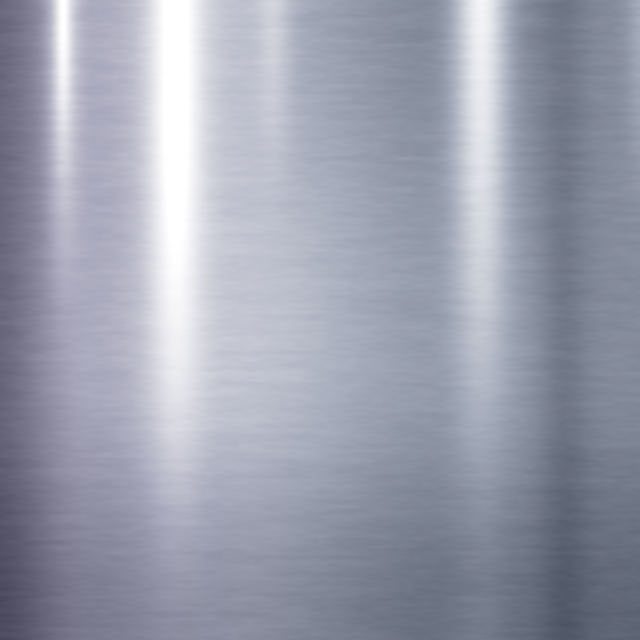
Reproduce this texture procedurally as a WebGL 2 fragment shader.

```glsl
#version 300 es
precision highp float;
// Brushed steel sheet with soft vertical reflections and fine horizontal grain.

#define GRAIN_AMOUNT 0.055
#define BOTTOM_SHADE 0.72
#define TOP_SHADE 0.07
#define COOL_TINT vec3(-0.030, -0.003, 0.055)
#define VIOLET_TINT vec3(-0.012, -0.018, 0.062)

uniform vec2 u_resolution;
out vec4 fragColor;

float hash(vec2 p) {
    vec3 q = fract(vec3(p.xyx) * 0.1031);
    q += dot(q, q.yzx + 33.33);
    return fract((q.x + q.y) * q.z);
}

float valueNoise(vec2 p) {
    vec2 cell = floor(p), f = fract(p);
    f = f * f * (3.0 - 2.0 * f);
    float low = mix(hash(cell), hash(cell + vec2(1, 0)), f.x);
    float high = mix(hash(cell + vec2(0, 1)), hash(cell + vec2(1, 1)), f.x);
    return mix(low, high, f.y);
}

float bell(float x, float center, float width) {
    float d = (x - center) / width;
    return exp(-d * d);
}

// Broad light and dark bands of the sheet, shaded towards top and bottom
float baseTone(vec2 uv) {
    float tone = 0.41 + 0.27 * smoothstep(-0.02, 0.14, uv.x)
               + 0.10 * smoothstep(0.12, 0.32, uv.x)
               - 0.17 * smoothstep(0.36, 0.70, uv.x)
               - 0.06 * smoothstep(0.75, 0.95, uv.x)
               - 0.09 * bell(uv.x, 0.88, 0.038);
    tone *= mix(BOTTOM_SHADE, 1.0, smoothstep(0.0, 0.45, uv.y));
    float middle = smoothstep(0.30, 0.50, uv.x) * (1.0 - smoothstep(0.80, 0.90, uv.x));
    return tone - TOP_SHADE * middle * smoothstep(0.5, 1.0, uv.y);
}

// Bright vertical reflections, fading downwards
float reflections(vec2 uv) {
    float left = 0.23 * bell(uv.x, 0.098, 0.024) * smoothstep(0.40, 0.95, uv.y)
               + 0.14 * bell(uv.x, 0.098, 0.012) * smoothstep(0.65, 1.0, uv.y);
    float main_ = 0.28 * bell(uv.x, 0.273, 0.044) * smoothstep(-0.10, 0.85, uv.y);
    float faint = 0.11 * bell(uv.x, 0.428, 0.027) * smoothstep(0.60, 1.0, uv.y);
    float right = bell(uv.x, 0.752, 0.043)
                * (0.04 + 0.40 * smoothstep(0.10, 1.15, uv.y));
    float edge = 0.13 * bell(uv.x, 1.005, 0.025) * smoothstep(0.55, 1.0, uv.y);
    return left + main_ + faint + right + edge;
}

// Layers of noise stretched along the brushing direction
float brushedGrain(vec2 uv) {
    float sum = 0.0, weight = 0.42;
    vec2 scale = vec2(11.0, 125.0);
    for (int i = 0; i < 3; i++) {
        sum += weight * (valueNoise(uv * scale + float(i) * 17.3) - 0.5);
        scale *= vec2(2.7, 1.4);
        weight *= 0.8;
    }
    return sum;
}

void main() {
    vec2 uv = gl_FragCoord.xy / u_resolution;
    float tone = baseTone(uv) + reflections(uv);
    tone += GRAIN_AMOUNT * brushedGrain(uv) * (1.0 - 0.75 * smoothstep(0.80, 1.0, tone));

    // Cool steel, more violet at the left; highlights stay neutral
    vec3 tint = mix(VIOLET_TINT, COOL_TINT, smoothstep(0.0, 0.65, uv.x));
    vec3 color = tone + tint * clamp((1.0 - tone) / 0.32, 0.0, 1.0);
    fragColor = vec4(clamp(color, 0.0, 1.0), 1.0);
}
```
